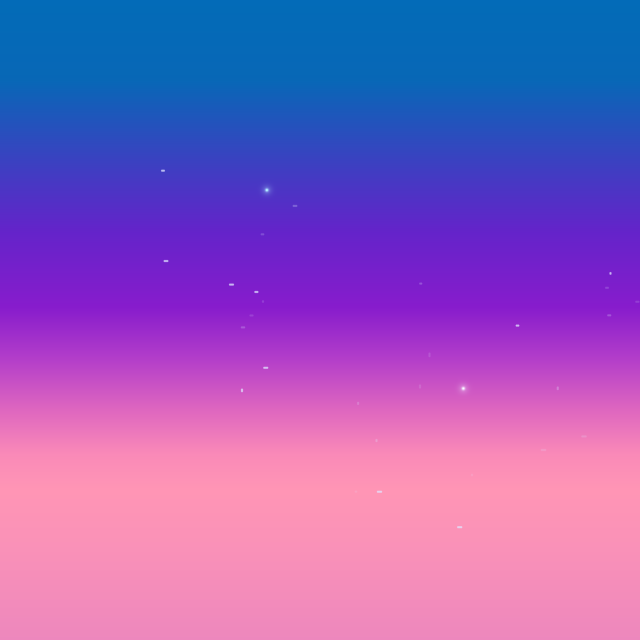
Reproduce this background procedurally as a Shadertoy shader.

```glsl
// Twilight sky fading from blue through violet to pink, with a few scattered stars.

// Sine-free hash: one number to three values in 0..1
vec3 hash31(float n) {
    vec3 p = fract(vec3(n) * vec3(0.1031, 0.1030, 0.0973));
    p += dot(p, p.yzx + 33.33);
    return fract((p.xxy + p.yzz) * p.zyx);
}

// Vertical gradient; each stop holds a colour and its height
vec3 skyColor(float height) {
    const vec4 stops[11] = vec4[11](
        vec4(0.93, 0.53, 0.74, 0.00),
        vec4(0.98, 0.57, 0.72, 0.15),
        vec4(1.00, 0.585, 0.71, 0.235),
        vec4(0.98, 0.54, 0.72, 0.29),
        vec4(0.87, 0.40, 0.75, 0.36),
        vec4(0.70, 0.24, 0.79, 0.44),
        vec4(0.53, 0.11, 0.80, 0.52),
        vec4(0.39, 0.14, 0.79, 0.64),
        vec4(0.25, 0.24, 0.76, 0.735),
        vec4(0.03, 0.405, 0.715, 0.875),
        vec4(0.01, 0.42, 0.72, 1.00));
    vec3 color = stops[0].rgb;
    for (int i = 1; i < 11; i++) {
        float blend = clamp((height - stops[i - 1].w) / (stops[i].w - stops[i - 1].w), 0.0, 1.0);
        color = mix(color, stops[i].rgb, blend);
    }
    return color;
}

// Bright star: a small core inside a soft halo
float glowStar(vec2 offset) {
    float d2 = dot(offset, offset);
    return 0.85 * exp(-d2 / 0.000007) + 0.28 * exp(-d2 / 0.00006);
}

// Tiny star, stretched into a short dash by halfLength
float dashStar(vec2 offset, vec2 halfLength, float pixel) {
    float d = length(max(abs(offset) - halfLength, 0.0));
    return 1.0 - smoothstep(0.0004, 0.0012 + pixel, d);
}

void mainImage(out vec4 fragColor, in vec2 fragCoord) {
    float pixel = 1.0 / iResolution.y;
    vec2 p = fragCoord / iResolution.xy;
    vec3 color = skyColor(p.y);
    p.x = (p.x - 0.5) * iResolution.x / iResolution.y + 0.5;

    // Scattered stars: mostly faint, denser across the middle band
    for (int i = 0; i < 28; i++) {
        vec3 place = hash31(float(i) + 17.0);
        vec3 look = hash31(float(i) + 151.0);
        vec2 center = vec2(mix(0.2, 1.0, place.x), mix(0.12, 0.84, 0.5 * (place.y + place.z)));
        vec2 halfLength = look.x < 0.5 ? vec2(0.003 * look.y, 0.0) : vec2(0.0, 0.002 * look.y);
        float brightness = i % 3 == 0 ? 0.75 : mix(0.12, 0.3, look.z);
        color = mix(color, vec3(0.88, 0.90, 1.0), brightness * dashStar(p - center, halfLength, pixel));
    }

    // Two bright stars
    color = mix(color, vec3(0.68, 0.90, 1.0), glowStar(p - vec2(0.417, 0.703)));
    color = mix(color, vec3(0.96, 0.92, 1.0), glowStar(p - vec2(0.724, 0.393)));

    fragColor = vec4(color, 1.0);
}
```
